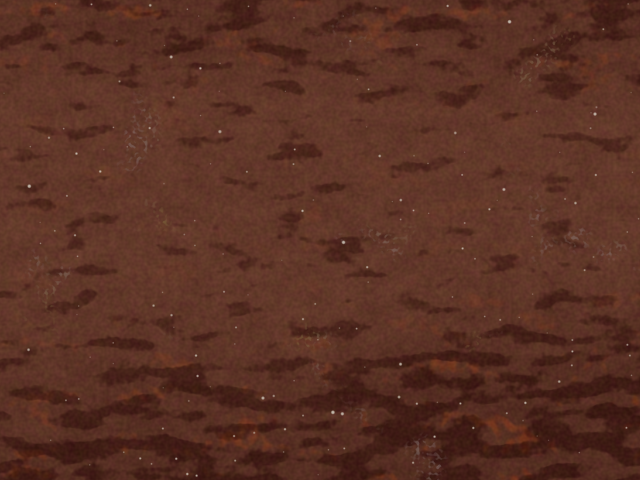
This texture is drawn by a Shadertoy shader. Its source:

```glsl
// Weathered red-brown painted surface: dark horizontal streaks, rusty edges,
// fine grain, pale dust and scattered bright specks.
// Layered gradient noise sets one tone value; tints and specks go on top.

vec2 hash2(vec2 p) {
    vec3 q = fract(p.xyx * vec3(0.1031, 0.1030, 0.0973));
    q += dot(q, q.yzx + 33.33);
    return fract((q.xx + q.yz) * q.zy);
}

vec2 gradientAt(vec2 cell) {
    float angle = 6.2832 * hash2(cell + 71.0).x;
    return vec2(cos(angle), sin(angle));
}

float gradientNoise(vec2 p) {
    vec2 i = floor(p), f = fract(p);
    vec2 u = f * f * f * (f * (f * 6.0 - 15.0) + 10.0);
    vec2 e = vec2(1.0, 0.0);
    float bottom = mix(dot(gradientAt(i), f), dot(gradientAt(i + e), f - e), u.x);
    float top = mix(dot(gradientAt(i + e.yx), f - e.yx),
                    dot(gradientAt(i + 1.0), f - 1.0), u.x);
    return mix(bottom, top, u.y);
}

// Worn zones: the lower part, rising to the right, and a band along the top
float wearAt(vec2 p) {
    float lower = 1.0 - smoothstep(0.08, 0.44, p.y - 0.14 * (p.x - 0.67));
    float upper = 0.6 * smoothstep(0.78, 1.0, p.y + 0.06 * p.x);
    return clamp(lower + upper + 0.35 * gradientNoise(p * vec2(2.5, 5.0) + 9.0), 0.0, 1.0);
}

// Ragged dark marks, long in x and tilted slightly upward
float streaksAt(vec2 p, float wear) {
    vec2 q = vec2(p.x, p.y - 0.05 * p.x);
    q += 0.008 * vec2(gradientNoise(p * 14.0), gradientNoise(p * 14.0 + 40.0));
    float n = gradientNoise(q * vec2(9.0, 27.0) + 3.0)
            + 0.35 * gradientNoise(q * vec2(24.0, 60.0) + 17.0)
            + 0.16 * gradientNoise(p * 85.0);
    float threshold = mix(0.2, -0.16, wear);
    return smoothstep(threshold, threshold + 0.28, n);
}

// One sparse layer of round specks, a random few per grid
float specksAt(vec2 p, float scale, float density, float maxRadius) {
    vec2 cell = floor(p * scale);
    vec2 pick = hash2(cell + scale);
    vec2 center = 0.2 + 0.6 * hash2(cell + 2.7 * scale);
    float radius = maxRadius * mix(0.35, 1.0, pick.y * pick.y);
    float soft = 0.7 / iResolution.y + 0.0006;
    float d = length(fract(p * scale) - center) / scale;
    float disc = 1.0 - smoothstep(radius - soft, radius + soft, d);
    return disc * step(pick.x, density) * mix(0.4, 1.0, pick.y);
}

void mainImage(out vec4 fragColor, in vec2 fragCoord) {
    vec2 p = fragCoord / iResolution.y;
    float wear = wearAt(p);
    float streaks = streaksAt(p, wear);

    // Tone from dark to light paint, with grain at three sizes
    float grain = 0.20 * gradientNoise(p * 140.0)
                + 0.17 * gradientNoise(p * 70.0 + 5.0)
                + 0.16 * gradientNoise(p * vec2(16.0, 24.0) + 8.0);
    float tone = 0.80 - 0.28 * wear - 0.46 * streaks + grain;
    vec3 color = mix(vec3(0.23, 0.095, 0.07), vec3(0.425, 0.252, 0.188),
                     clamp(tone, -0.1, 1.2));

    // Mottled olive and red tints
    float mottle = gradientNoise(p * 45.0 + 21.0) + 0.7 * gradientNoise(p * 110.0 + 31.0);
    color += mottle * vec3(-0.010, 0.016, -0.014);

    // Rust showing through in the worn zones
    float rust = gradientNoise(p * vec2(7.0, 20.0) + 60.0) + 0.5 * gradientNoise(p * 48.0 + 2.0);
    rust = smoothstep(0.18, 0.6, rust) * (0.15 + 0.85 * wear) * (1.0 - 0.5 * streaks);
    color += rust * vec3(0.13, 0.04, -0.015);

    // Powdery dust, broken up by fine noise, olive to grey
    float cloud = smoothstep(0.3, 0.55, gradientNoise(p * 5.0 + 12.0)
                + 0.3 * gradientNoise(p * 22.0));
    float powder = smoothstep(0.0, 0.5, gradientNoise(p * 120.0 + 4.0)
                 + 0.4 * gradientNoise(p * 50.0));
    vec3 dust = mix(vec3(0.50, 0.41, 0.24), vec3(0.53, 0.46, 0.45),
                    smoothstep(-0.15, 0.15, gradientNoise(p * 3.0 + 90.0)));
    color = mix(color, dust, 0.5 * cloud * powder);

    // Bright specks: many tiny, few large
    float specks = 0.0;
    for (int layer = 0; layer < 3; layer++) {
        float k = float(layer);
        specks = max(specks, specksAt(p + 0.37 * k, 40.0 - 13.0 * k,
                                      0.055 - 0.018 * k, 0.0022 + 0.0012 * k));
    }
    color = mix(color, vec3(0.80, 0.77, 0.72), 0.9 * specks);

    fragColor = vec4(clamp(color, 0.0, 1.0), 1.0);
}
```
